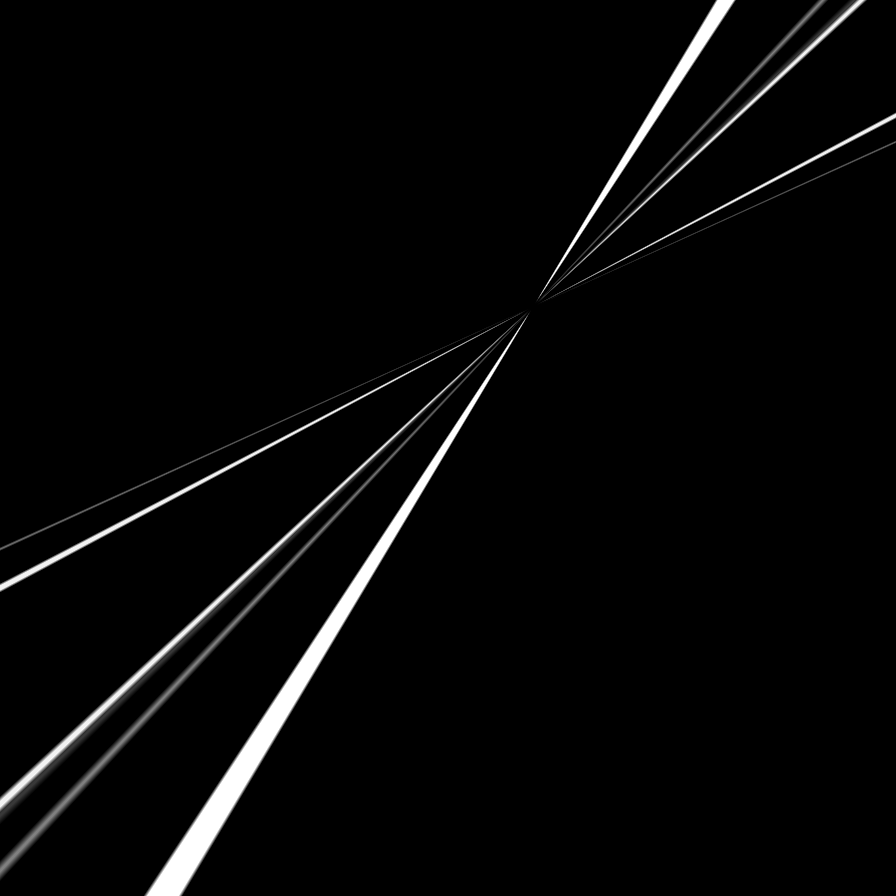
This background is drawn by a WebGL 1 fragment shader. Its source:

```glsl
precision highp float;

uniform vec2 u_resolution;

const vec2 CROSSING = vec2(0.595, 0.6576);
const vec3 BACKDROP = vec3(0.0);
const vec3 LIGHT = vec3(1.0);

// Angle in degrees of the full line through the crossing, from 0 to 180
float lineAngle(vec2 offset) {
  return mod(degrees(atan(offset.y, offset.x)), 180.0);
}

// Share of the window (angle +- reach) that lies between two bounding angles
float wedge(float angle, float low, float high, float reach) {
  float overlap = min(angle + reach, high) - max(angle - reach, low);
  return clamp(overlap / (2.0 * reach), 0.0, 1.0);
}

// Wedge given by its middle angle and width, blurred by softness
float ray(float angle, float middle, float width, float softness, float pixelReach) {
  float halfWidth = 0.5 * width;
  return wedge(angle, middle - halfWidth, middle + halfWidth, pixelReach + softness);
}

void main() {
  float canvas = min(u_resolution.x, u_resolution.y);
  vec2 position = (gl_FragCoord.xy - 0.5 * u_resolution) / canvas + 0.5;
  vec2 offset = position - CROSSING;
  float radius = max(length(offset), 0.0005);
  float angle = lineAngle(offset);

  // Half a pixel, seen as an angle from the crossing
  float reach = degrees(0.5 / (radius * canvas));

  // Broad steep beam
  float glow = ray(angle, 57.87, 2.45, 0.1, reach);

  // Diagonal pair: bright ray with a dim trailing side, and a soft grey ray
  glow += 0.95 * ray(angle, 43.02, 0.62, 0.12, reach);
  glow += 0.22 * ray(angle, 43.65, 0.6, 0.2, reach);
  glow += 0.5 * ray(angle, 46.62, 0.6, 0.2, reach);

  // Shallow pair: narrow bright ray and a faint thread
  glow += 0.95 * ray(angle, 27.81, 0.58, 0.06, reach);
  glow += 0.42 * ray(angle, 24.45, 0.2, 0.03, reach);

  // Small dark gap where the rays cross
  glow *= smoothstep(0.003, 0.018, radius);

  gl_FragColor = vec4(mix(BACKDROP, LIGHT, clamp(glow, 0.0, 1.0)), 1.0);
}
```
